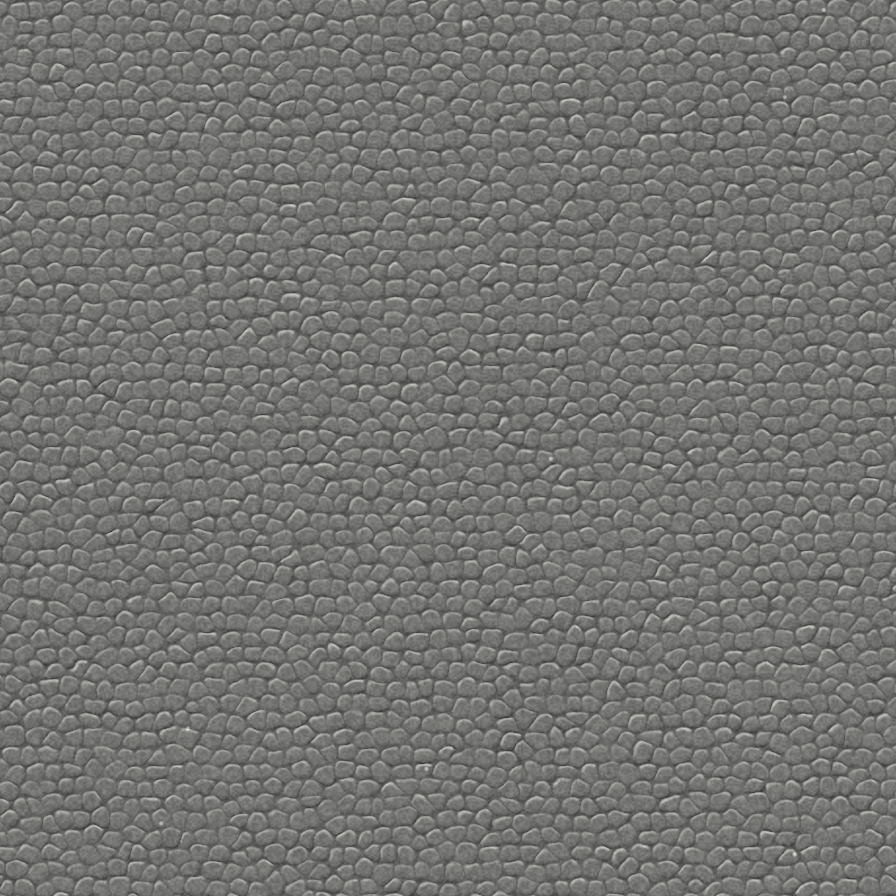
Give the GLSL for this texture, as a Shadertoy shader.

```glsl
const vec2 PEBBLES = vec2(47.0, 54.0);
const vec2 LIGHT_DIR = vec2(-0.24, 0.971);
const vec3 GREY_TINT = vec3(1.0, 0.998, 0.978);

float hash(vec2 p) {
    return fract(sin(dot(p, vec2(127.1, 311.7))) * 43758.5453);
}

float noise(vec2 p) {
    vec2 i = floor(p), f = fract(p);
    f = f * f * (3.0 - 2.0 * f);
    float low = mix(hash(i), hash(i + vec2(1, 0)), f.x);
    float high = mix(hash(i + vec2(0, 1)), hash(i + vec2(1, 1)), f.x);
    return mix(low, high, f.y);
}

// Jittered pebble centre, with every other row shifted sideways
vec2 pebbleCentre(vec2 id, float jitter) {
    vec2 offset = vec2(hash(id), hash(id + 57.3)) - 0.5;
    return id + 0.5 + vec2(0.5 * mod(id.y, 2.0), 0.0) + jitter * offset;
}

vec2 nearestPebble(vec2 p, float jitter) {
    vec2 base = floor(p), best = base;
    float bestDist = 1e3;
    for (int y = -2; y <= 2; y++)
    for (int x = -2; x <= 2; x++) {
        vec2 id = base + vec2(x, y);
        vec2 toCentre = pebbleCentre(id, jitter) - p;
        float d = dot(toCentre, toCentre);
        if (d < bestDist) { bestDist = d; best = id; }
    }
    return best;
}

// xy: outward direction, z: rounded distance to the rim, w: rim contrast
vec4 pebbleRelief(vec2 p, vec2 id, float jitter, float sharpness) {
    vec2 centre = pebbleCentre(id, jitter);
    vec2 slope = vec2(0.0);
    float total = 0.0, contrast = 0.0;
    for (int y = -2; y <= 2; y++)
    for (int x = -2; x <= 2; x++) {
        if (x == 0 && y == 0) continue;
        vec2 other = id + vec2(x, y);
        vec2 otherCentre = pebbleCentre(other, jitter);
        vec2 dir = normalize(otherCentre - centre);
        float edge = dot(0.5 * (centre + otherCentre) - p, dir);
        float weight = exp(-edge * sharpness);
        slope += dir * weight;
        contrast += weight * mix(0.35, 1.3, hash(id + other + 19.7));
        total += weight;
    }
    vec2 outward = slope / max(length(slope), 1e-4);
    return vec4(outward, -log(total) / sharpness, contrast / total);
}

// Fine mottling centred on zero
float grain(vec2 uv) {
    float coarse = noise(uv * 240.0) - 0.5;
    float fine = noise(uv * 460.0 + 31.0) - 0.5;
    return 0.5 * coarse + 0.65 * fine;
}

// Rare pale dust specks
float specks(vec2 uv, float density, float radius) {
    vec2 p = uv * density, id = floor(p);
    vec2 centre = 0.25 + 0.5 * vec2(hash(id + 3.1), hash(id + 8.6));
    float dotMask = 1.0 - smoothstep(0.3 * radius, radius, length(p - id - centre));
    return dotMask * step(0.992, hash(id + 71.9));
}

void mainImage(out vec4 fragColor, in vec2 fragCoord) {
    vec2 uv = fragCoord / iResolution.xy;

    // Slight warp bends the straight cell borders
    vec2 warp = vec2(noise(uv * 95.0), noise(uv * 95.0 + 40.0)) - 0.5;
    vec2 p = uv * PEBBLES + 0.2 * warp;

    float jitter = 0.64;
    vec2 id = nearestPebble(p, jitter);
    vec4 relief = pebbleRelief(p, id, jitter, 9.0);
    float inset = relief.z;

    // Rims rise out of the groove, then fade toward the pebble top
    float light = dot(relief.xy, LIGHT_DIR);
    float rise = smoothstep(-0.05, 0.05, inset);
    float rim = rise * (1.0 - smoothstep(0.05, 0.21, inset)) * smoothstep(0.0, 0.85, light);
    float shade = rise * (1.0 - smoothstep(0.02, 0.24, inset)) * smoothstep(0.0, 0.9, -light);
    float groove = (1.0 - smoothstep(-0.02, 0.08, inset)) * mix(0.55, 1.0, abs(light));

    float relit = 0.215 * rim * mix(0.75, 1.2, hash(id + 5.4)) - 0.085 * shade - 0.125 * groove;
    float tone = 0.462 + relief.w * relit;
    tone += 0.01 * (noise(uv * 5.0) - 0.5);
    tone += 0.14 * grain(uv);
    tone += 0.3 * specks(uv, 30.0, 0.1);

    fragColor = vec4(clamp(tone, 0.0, 1.0) * GREY_TINT, 1.0);
}
```
